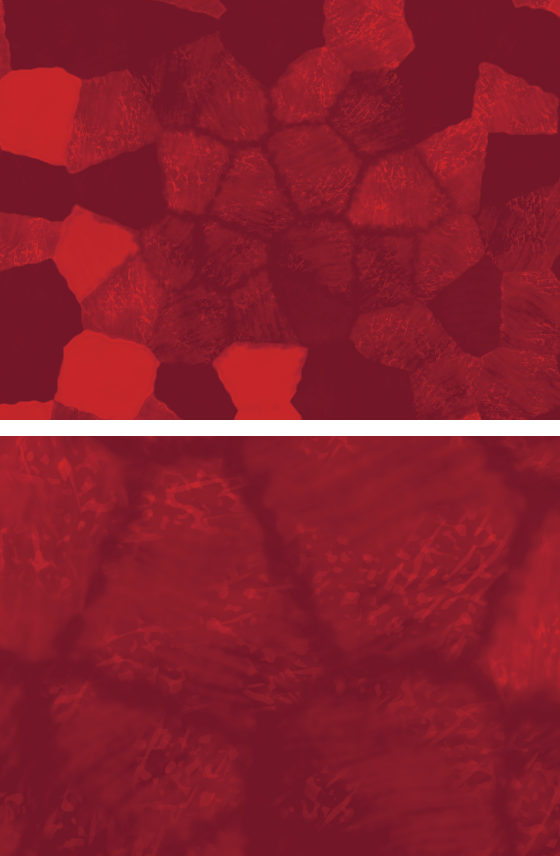
Top: the whole. Bottom: its middle third, enlarged.
This texture is drawn by a WebGL 2 fragment shader. Its source:

```glsl
#version 300 es
precision highp float;

uniform vec2 u_resolution;
out vec4 fragColor;

const float CELLS_PER_HEIGHT = 6.0;
const float TAU = 6.2831853;

vec2 hash2(vec2 p) {
    vec3 q = fract(p.xyx * vec3(0.1031, 0.1030, 0.0973));
    q += dot(q, q.yzx + 33.33);
    return fract((q.xx + q.yz) * q.zy);
}

vec2 gradient(vec2 lattice) {
    float angle = TAU * hash2(lattice).x;
    return vec2(cos(angle), sin(angle));
}

float gradientNoise(vec2 p) {
    vec2 i = floor(p), f = p - i;
    vec2 u = f * f * f * (f * (f * 6.0 - 15.0) + 10.0);
    vec2 e = vec2(0.0, 1.0);
    float low = mix(dot(gradient(i), f), dot(gradient(i + e.yx), f - e.yx), u.x);
    float high = mix(dot(gradient(i + e), f - e), dot(gradient(i + 1.0), f - 1.0), u.x);
    return mix(low, high, u.y);
}

vec2 rotate(vec2 p, float angle) {
    float c = cos(angle), s = sin(angle);
    return vec2(c * p.x + s * p.y, c * p.y - s * p.x);
}

vec2 seedPoint(vec2 id) {
    return id + 0.5 + 0.76 * (hash2(id + 41.0) - 0.5);
}

// Finds the owning cell, the cell across the nearest edge and the edge distance.
float voronoiEdge(vec2 p, out vec2 owner, out vec2 neighbour) {
    vec2 base = floor(p);
    float nearest = 1e3, edge = 1e3;
    for (int y = -2; y <= 2; y++)
    for (int x = -2; x <= 2; x++) {
        vec2 id = base + vec2(x, y);
        float d = distance(p, seedPoint(id));
        if (d < nearest) { nearest = d; owner = id; }
    }
    neighbour = owner;
    vec2 a = seedPoint(owner);
    for (int y = -2; y <= 2; y++)
    for (int x = -2; x <= 2; x++) {
        vec2 id = owner + vec2(x, y);
        if (id == owner) continue;
        vec2 b = seedPoint(id);
        float d = dot(0.5 * (a + b) - p, normalize(b - a));
        if (d < edge) { edge = d; neighbour = id; }
    }
    return edge;
}

// Soft oval region where the grooves are wide and the cells are mid-toned.
float grooveZone(vec2 p, vec2 centre) {
    float r = length((p - centre) / vec2(2.7, 2.2));
    return 1.0 - smoothstep(0.6, 1.3, r + 0.3 * gradientNoise(p * 0.8));
}

// Flat tone of a cell: mostly dark, some middle, few bright.
float baseTone(vec2 id, vec2 centre) {
    vec2 seed = seedPoint(id);
    float h = hash2(id + 7.0).y + 0.2 * gradientNoise(seed * 0.45);
    h += 0.035 * (centre.y - seed.y);
    h = mix(h, 0.3 + 0.5 * h, grooveZone(seed, centre));
    return 0.03 * h + 0.54 * smoothstep(0.34, 0.84, h) + 0.42 * smoothstep(0.84, 0.93, h);
}

// Adds shading, streaks and bright flecks along the direction of the cell.
float cellTone(vec2 p, vec2 id, vec2 centre) {
    vec2 random = hash2(id + 19.0);
    vec2 local = p - seedPoint(id);
    vec2 q = rotate(local, TAU * random.x) + random * 57.0;
    q.y += 0.07 * gradientNoise(q * 2.0);
    float tone = baseTone(id, centre);
    float texture = smoothstep(0.02, 0.15, tone) * (1.0 - smoothstep(0.65, 0.9, tone));
    float shade = 0.22 * dot(local, gradient(id + 3.0)) + 0.26 * gradientNoise(q * 2.6);
    float streak = gradientNoise(q * vec2(1.8, 15.0)) + 0.7 * gradientNoise(q * vec2(3.5, 27.0));
    float mottle = gradientNoise(q * 9.0 + 5.0) + gradientNoise(q * 19.0 + 3.0);
    float patches = smoothstep(-0.22, 0.2, gradientNoise(q * 2.2 + 13.0));
    float grains = smoothstep(0.16, 0.3, gradientNoise(q * vec2(13.0, 17.0)));
    float specks = smoothstep(0.2, 0.34, gradientNoise(q * vec2(22.0, 25.0) + 47.0));
    float scratches = smoothstep(0.22, 0.36, gradientNoise(rotate(q, 0.5) * vec2(4.0, 23.0)));
    tone += (0.15 + 0.85 * texture) * (shade + 0.16 * streak + 0.1 * mottle);
    float flecks = 0.32 * grains + 0.26 * specks + 0.3 * scratches;
    return tone + texture * patches * min(flecks, 0.5);
}

vec3 redRamp(float tone) {
    vec3 stops[6] = vec3[6](
        vec3(0.45, 0.085, 0.155), vec3(0.53, 0.11, 0.17), vec3(0.57, 0.12, 0.17),
        vec3(0.63, 0.13, 0.18), vec3(0.70, 0.14, 0.18), vec3(0.775, 0.15, 0.16));
    float x = clamp(tone, 0.0, 1.0) * 5.0;
    vec3 colour = stops[0];
    for (int i = 1; i < 6; i++)
        colour = mix(colour, stops[i], clamp(x - float(i - 1), 0.0, 1.0));
    return colour;
}

void main() {
    float scale = CELLS_PER_HEIGHT / u_resolution.y;
    vec2 p = gl_FragCoord.xy * scale;
    vec2 centre = 0.5 * u_resolution * scale;
    vec2 wobble = vec2(gradientNoise(p * 6.0), gradientNoise(p * 6.0 + 71.0));
    vec2 owner, neighbour;
    float edge = voronoiEdge(p + 0.05 * wobble, owner, neighbour);

    // Blend both sides of an edge to keep it smooth.
    float inside = 0.5 + 0.5 * smoothstep(0.0, max(0.015, scale), edge);
    float tone = mix(cellTone(p, neighbour, centre), cellTone(p, owner, centre), inside);

    // Thin broken rims outside the zone, uneven dark grooves within it.
    float zone = grooveZone(p, centre);
    float rim = 1.0 - smoothstep(0.005, 0.03, abs(edge - 0.025));
    rim *= smoothstep(-0.25, 0.2, gradientNoise(p * 4.0 + 31.0));
    tone += 0.2 * rim * (1.0 - 0.8 * zone) * smoothstep(0.08, 0.3, tone);
    float ragged = edge + 0.07 * gradientNoise(p * 10.0) + 0.05 * gradientNoise(p * 2.0);
    float groove = smoothstep(0.01, 0.12, ragged);
    tone *= mix(1.0, groove, 0.08 + 0.82 * zone);

    fragColor = vec4(redRamp(tone), 1.0);
}
```
